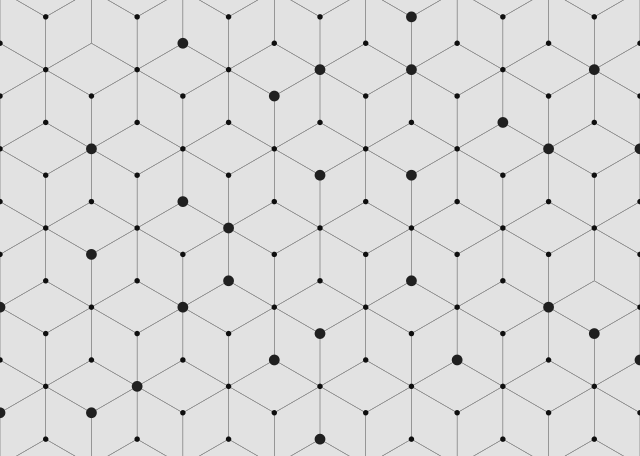
Write a WebGL 1 fragment shader that draws this pattern.

```glsl
precision highp float;

uniform vec2 u_resolution;

const float COLUMNS = 14.0;
const float RISE = 0.57735;          // row step per column step
const float LINE_WIDTH = 0.0117;
const float SMALL_RADIUS = 0.059;
const float BIG_RADIUS = 0.117;
const float BIG_SHARE = 0.9;         // share of blocks that hold a big dot
const float GAP_SHARE = 0.008;       // share of nodes left without a dot

const vec3 PAPER = vec3(0.886);
const vec3 LINE_INK = vec3(0.33);
const vec3 SMALL_INK = vec3(0.06);
const vec3 BIG_INK = vec3(0.125);

float hash(vec2 p) {
  return fract(sin(dot(p, vec2(127.1, 311.7))) * 43758.5453);
}

// Offset from the nearest point of a centred rectangular lattice
vec2 latticeOffset(vec2 p, vec2 size) {
  vec2 corner = mod(p + 0.5 * size, size) - 0.5 * size;
  vec2 middle = mod(p, size) - 0.5 * size;
  return dot(corner, corner) < dot(middle, middle) ? corner : middle;
}

// Share of a pixel covered by a thin stroke at distance d
float strokeCoverage(float d, float width, float pixel) {
  float h = 0.5 * width;
  float inner = max(d - 0.5 * pixel, -h);
  float outer = min(d + 0.5 * pixel, h);
  return clamp((outer - inner) / pixel, 0.0, 1.0);
}

float discCoverage(float d, float radius, float pixel) {
  return clamp((radius - d) / pixel + 0.5, 0.0, 1.0);
}

// Distance to the six spokes that run from each hub to its hexagon corners
float spokeDistance(vec2 p) {
  vec2 q = abs(latticeOffset(p, vec2(2.0, 6.0 * RISE)));
  return min(q.x, abs(0.5 * q.x - 0.866025 * q.y));
}

// One randomly chosen node in each block of four becomes big
bool isBigNode(vec2 node) {
  vec2 cell = vec2(node.x, floor(node.y * 0.5));
  vec2 block = floor(cell * 0.5);
  vec2 local = cell - 2.0 * block;
  float pick = floor(hash(block + 3.7) * 4.0);
  bool chosen = abs(local.x + 2.0 * local.y - pick) < 0.5;
  return chosen && hash(block + 17.3) < BIG_SHARE;
}

void main() {
  vec2 p = (gl_FragCoord.xy - 0.5 * u_resolution) * COLUMNS / u_resolution.x;
  float pixel = COLUMNS / u_resolution.x;

  // Rhombus edges
  float line = strokeCoverage(spokeDistance(p), LINE_WIDTH, pixel);
  vec3 color = mix(PAPER, LINE_INK, line);

  // Dots on the nodes
  vec2 offset = latticeOffset(p, vec2(2.0, 2.0 * RISE));
  vec2 node = floor((p - offset) / vec2(1.0, RISE) + 0.5);
  bool big = isBigNode(node);
  float radius = big ? BIG_RADIUS : SMALL_RADIUS;
  float dotMask = discCoverage(length(offset), radius, pixel);
  if (!big && hash(node + 41.9) < GAP_SHARE) dotMask = 0.0;
  color = mix(color, big ? BIG_INK : SMALL_INK, dotMask);

  gl_FragColor = vec4(color, 1.0);
}
```
